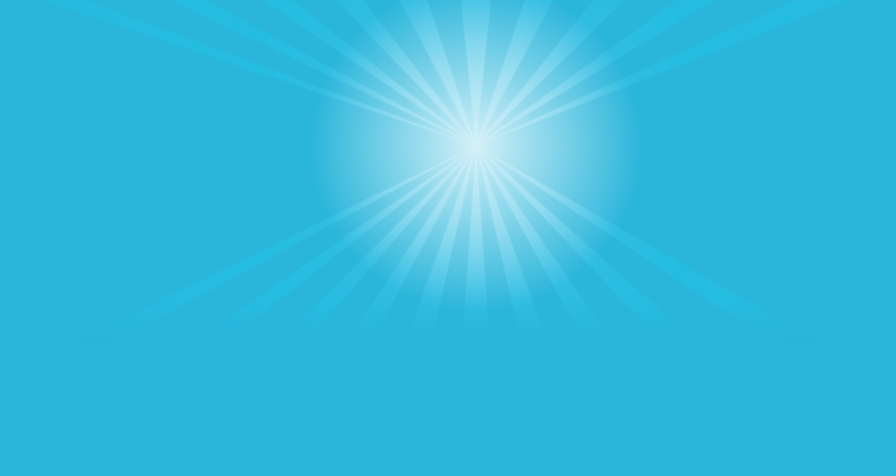
A WebGL 2 fragment shader for this background:

```glsl
#version 300 es
precision highp float;

uniform vec2 u_resolution;
out vec4 fragColor;

// Colours
const vec3 SKY = vec3(0.163, 0.710, 0.855);
const vec3 GLOW = vec3(1.0);
const vec3 RAY_NEAR = vec3(0.92, 0.98, 1.0);
const vec3 RAY_FAR = vec3(0.13, 0.77, 0.91);

// Sun, in canvas heights from the canvas centre
const vec2 SUN = vec2(0.059, 0.194);
const float GLOW_RADIUS = 0.35;
const float GLOW_STRENGTH = 0.80;

// Rays: sideways stretch, angular frequency and extent
const float STRETCH_UP = 1.9;
const float STRETCH_DOWN = 1.3;
const float RAYS_RIGHT = 4.0;
const float RAYS_LEFT = 5.0;
const float FREQ_RIGHT = 4.48;   // rays per radian
const float FREQ_LEFT = 4.33;
const float TIGHTEN_LEFT = 0.79; // crowding of the outer left rays
const float HALF_WIDTH = 0.24;   // in ray spacings
const float OUTER_HALF_WIDTH = 0.15;
const float RAY_STRENGTH_NEAR = 0.27;
const float RAY_STRENGTH_FAR = 0.50;
const float FADE_TOP = -0.11;
const float FADE_BOTTOM = -0.235;

// Continuous ray number, zero along the vertical, growing outwards
float rayIndex(vec2 d) {
    float stretch = d.y > 0.0 ? STRETCH_UP : STRETCH_DOWN;
    float angle = atan(abs(d.x), stretch * abs(d.y) + 1e-5);
    return d.x > 0.0 ? angle * FREQ_RIGHT
                     : angle * (FREQ_LEFT + TIGHTEN_LEFT * angle);
}

// Antialiased coverage of the fan of rays
float rayMask(vec2 d) {
    float index = rayIndex(d);
    float nearest = floor(index + 0.5);
    float count = d.x > 0.0 ? RAYS_RIGHT : RAYS_LEFT;
    float halfWidth = mix(HALF_WIDTH, OUTER_HALF_WIDTH, nearest / RAYS_LEFT);
    float blur = clamp(fwidth(index), 0.002, 0.4);
    float coverage = 1.0 - smoothstep(-blur, blur, abs(index - nearest) - halfWidth);
    return coverage * step(nearest, count);
}

void main() {
    vec2 p = (gl_FragCoord.xy - 0.5 * u_resolution) / u_resolution.y;
    vec2 d = p - SUN;
    float r = length(d);

    // Sky with a soft round glow
    float glow = GLOW_STRENGTH * clamp(1.0 - r / GLOW_RADIUS, 0.0, 1.0);
    vec3 color = mix(SKY, GLOW, glow);

    // Rays turn from white to cyan and dissolve below the sun
    float outward = smoothstep(0.0, GLOW_RADIUS, r);
    float strength = mix(RAY_STRENGTH_NEAR, RAY_STRENGTH_FAR, outward);
    strength *= 1.0 - 0.4 * smoothstep(0.4, 1.0, r);
    strength *= smoothstep(FADE_BOTTOM, FADE_TOP, p.y);
    vec3 rayColor = mix(RAY_NEAR, max(RAY_FAR, color + 0.06), outward);
    rayColor = mix(rayColor, RAY_FAR, smoothstep(0.3, 0.5, r));
    color = mix(color, rayColor, strength * rayMask(d));

    fragColor = vec4(color, 1.0);
}
```
